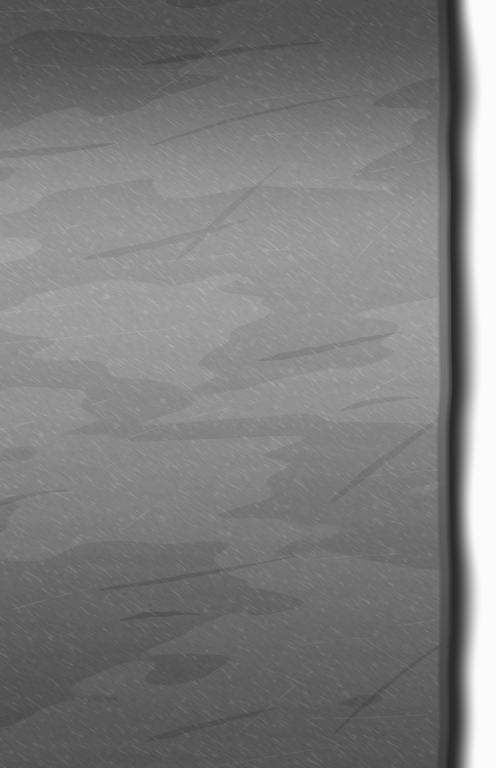
A Shadertoy shader for this texture:

```glsl
// Brushed grey slab with smeared patches, scratches and a dark right edge on white.

const float TOP_TONE = 0.325;
const float GLOW_TONE = 0.635;
const float BASE_TONE = 0.32;
const float PAPER_TONE = 0.985;
const float SHADOW_TONE = 0.17;
const float SLAB_EDGE = 0.587;      // in canvas heights
const float RIM_WIDTH = 0.019;
const float SHADOW_WIDTH = 0.034;
const float PATCH_DEPTH = 0.036;
const float GRAIN_DEPTH = 0.05;
const float GRAIN_ANGLE = -0.6;
const int DARK_STROKES = 13;
const int LIGHT_SCRATCHES = 24;

float hash(vec2 p) {
    vec3 q = fract(vec3(p.xyx) * 0.1031);
    q += dot(q, q.yzx + 33.33);
    return fract((q.x + q.y) * q.z);
}

float noise(vec2 p) {
    vec2 cell = floor(p), f = fract(p);
    f = f * f * (3.0 - 2.0 * f);
    float low = mix(hash(cell), hash(cell + vec2(1, 0)), f.x);
    float high = mix(hash(cell + vec2(0, 1)), hash(cell + vec2(1, 1)), f.x);
    return mix(low, high, f.y);
}

vec2 rotate(vec2 p, float a) {
    float c = cos(a), s = sin(a);
    return vec2(c * p.x + s * p.y, c * p.y - s * p.x);
}

// Vertical light: dark top, bright band above the middle, dark base.
float slabTone(float y) {
    float depth = 1.0 - y;
    float tone = mix(TOP_TONE, GLOW_TONE, smoothstep(0.0, 0.32, depth));
    return mix(tone, BASE_TONE, smoothstep(0.3, 1.1, depth));
}

// Broad smears with finger-like ends.
float patches(vec2 p) {
    vec2 q = rotate(p, 0.12);
    q.x += 0.09 * (noise(vec2(q.y * 55.0, 3.0)) - 0.5);
    float field = 0.75 * noise(q * vec2(4.2, 9.0) + 17.0)
                + 0.25 * noise(q * vec2(11.0, 30.0) + 5.0);
    return smoothstep(0.535, 0.55, field);
}

// Short bright dashes, all slanting down to the right.
float grain(vec2 p) {
    vec2 q = rotate(p, GRAIN_ANGLE);
    float dashes = noise(q * vec2(95.0, 560.0) + 40.0);
    float fine = noise(q * vec2(170.0, 680.0) + 90.0);
    return smoothstep(0.68, 1.0, dashes) + 0.6 * (fine - 0.5);
}

// One bent, tapered, ragged stroke.
float stroke(vec2 p, vec2 centre, float angle, float halfLength, float width, float bend) {
    vec2 q = rotate(p - centre, angle);
    float along = q.x / halfLength;
    q.y += bend * halfLength * (along * along - 0.4);
    float taper = sqrt(max(0.0, 1.0 - along * along)) * (0.7 - 0.3 * along);
    float ragged = 0.65 + 0.7 * noise(vec2(q.x * 65.0, q.y * 250.0) + centre * 70.0);
    float halfWidth = width * taper * ragged;
    return smoothstep(0.0009, -0.0009, abs(q.y) - halfWidth) * step(abs(along), 1.0);
}

float darkStrokes(vec2 p) {
    float cover = 0.0;
    for (int i = 0; i < DARK_STROKES; i++) {
        float k = float(i);
        vec2 centre = vec2(0.54 * hash(vec2(k, 1.3)),
                           (k + hash(vec2(k, 2.7))) / float(DARK_STROKES));
        float angle = mix(0.06, 0.26, hash(vec2(k, 4.1)));
        if (i % 4 == 1) angle += 0.5;
        float len = mix(0.05, 0.15, hash(vec2(k, 5.9)));
        float width = mix(0.003, 0.0065, hash(vec2(k, 7.2)));
        float bend = 0.14 * (hash(vec2(k, 8.4)) - 0.3);
        float strength = mix(0.55, 1.0, hash(vec2(k, 9.6)));
        cover = max(cover, strength * stroke(p, centre, angle, len, width, bend));
    }
    return cover;
}

float lightScratches(vec2 p) {
    float cover = 0.0;
    for (int i = 0; i < LIGHT_SCRATCHES; i++) {
        float k = float(i) + 50.0;
        vec2 centre = vec2(0.56 * hash(vec2(k, 1.9)),
                           (float(i) + hash(vec2(k, 3.3))) / float(LIGHT_SCRATCHES));
        float angle = mix(-0.04, 0.3, hash(vec2(k, 4.7)));
        if (i % 5 == 2) angle += 0.55;
        float len = mix(0.04, 0.15, hash(vec2(k, 6.1)));
        float bend = 0.16 * (hash(vec2(k, 7.8)) - 0.4);
        cover = max(cover, stroke(p, centre, angle, len, 0.0013, bend));
    }
    return cover * smoothstep(0.15, 0.7, noise(p * vec2(90.0, 200.0)));
}

void mainImage(out vec4 fragColor, in vec2 fragCoord) {
    vec2 p = fragCoord / iResolution.y;

    // Slab surface
    float light = slabTone(p.y);
    float tone = light - PATCH_DEPTH * patches(p);
    tone -= 0.055 * darkStrokes(p);
    tone += 0.04 * lightScratches(p);
    tone += GRAIN_DEPTH * (grain(p) - 0.1);
    tone += 0.014 * (noise(p * vec2(6.0, 70.0)) - 0.5);

    // Dark rim along the uneven right edge
    float edge = SLAB_EDGE + 0.004 * (noise(vec2(p.y * 16.0, 8.0)) - 0.5);
    float beyond = p.x - edge;
    float rim = smoothstep(-RIM_WIDTH, -RIM_WIDTH + 0.006, beyond);
    tone = mix(tone, light * 0.72, rim * 0.85);
    tone *= 1.0 - 0.4 * smoothstep(-0.008, 0.0, beyond);

    // Blurred shadow falling on white
    float spread = SHADOW_WIDTH * (0.8 + 0.5 * noise(vec2(p.y * 9.0, 21.0)));
    float fade = smoothstep(0.002, spread, beyond);
    float paper = mix(SHADOW_TONE, PAPER_TONE, fade);
    tone = mix(tone, paper, smoothstep(-0.001, 0.001, beyond));

    fragColor = vec4(vec3(clamp(tone, 0.0, 1.0)), 1.0);
}
```
